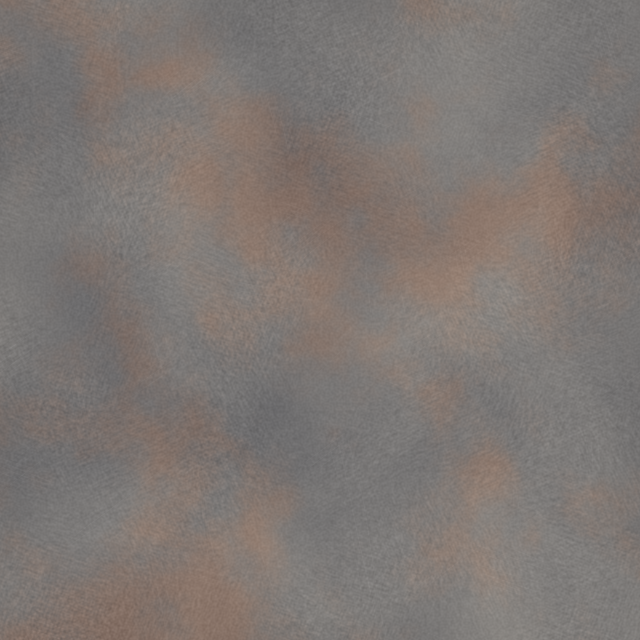
Give the GLSL for this texture, as a three.js fragment shader.

```glsl
// Weathered slate wall: soft clouds of blue grey and pale warm grey, stained
// with ragged rust. Warped gradient-noise fbm lays the clouds and stains, and
// stretched noise in several directions adds brushed fibres and scratches.
#define SLATE vec3(0.420, 0.417, 0.423)
#define PALE vec3(0.538, 0.525, 0.511)
#define RUST_TINT vec3(0.066, -0.009, -0.050)
#define CLOUD_SCALE 2.7
#define CLOUD_CONTRAST 0.82
#define RUST_SCALE 2.9
#define RUST_RAGGED 0.42
#define FIBRE_SCALE vec2(60.0, 250.0)
#define FIBRE_STRENGTH 0.038
#define SCRATCH_STRENGTH 0.014
#define GRAIN_STRENGTH 0.034
#define EDGE_SHADE 0.015

varying vec2 vUv;

// Pseudo-random unit vector for a lattice cell
vec2 cellGradient(vec2 cell) {
  vec3 h = fract(cell.xyx * vec3(0.1031, 0.1030, 0.0973));
  h += dot(h, h.yzx + 33.33);
  float angle = 6.2832 * fract((h.x + h.y) * h.z);
  return vec2(cos(angle), sin(angle));
}

// Gradient noise, roughly -0.7 to 0.7
float gradientNoise(vec2 p) {
  vec2 cell = floor(p);
  vec2 f = p - cell;
  vec2 u = f * f * f * (f * (f * 6.0 - 15.0) + 10.0);
  vec2 e = vec2(1.0, 0.0);
  float a = dot(cellGradient(cell), f);
  float b = dot(cellGradient(cell + e.xy), f - e.xy);
  float c = dot(cellGradient(cell + e.yx), f - e.yx);
  float d = dot(cellGradient(cell + e.xx), f - e.xx);
  return mix(mix(a, b, u.x), mix(c, d, u.x), u.y);
}

mat2 rotation(float angle) {
  float c = cos(angle), s = sin(angle);
  return mat2(c, s, -s, c);
}

float fbm(vec2 p) {
  float sum = 0.0, amplitude = 1.0;
  for (int i = 0; i < 6; i++) {
    sum += amplitude * gradientNoise(p);
    p = rotation(0.65) * p * 2.03 + 17.3;
    amplitude *= 0.5;
  }
  return sum;
}

// Short fibres in four directions, each showing in its own patches
float brushedFibres(vec2 p) {
  float sum = 0.0;
  for (int i = 0; i < 4; i++) {
    float k = float(i);
    vec2 q = rotation(0.35 + k * 0.785) * p;
    float patchMask = smoothstep(-0.35, 0.45, gradientNoise(p * 5.0 + k * 31.7));
    sum += patchMask * gradientNoise(q * FIBRE_SCALE + k * 57.1);
  }
  return sum;
}

// Sparse long hairlines along gently bent strokes
float scratches(vec2 p) {
  float sum = 0.0;
  vec2 bent = p + 0.03 * vec2(gradientNoise(p * 3.0), gradientNoise(p * 3.0 + 9.0));
  for (int i = 0; i < 3; i++) {
    float k = float(i);
    vec2 q = rotation(0.3 + k * 1.1) * bent;
    float hairline = smoothstep(0.10, 0.0, abs(gradientNoise(q * vec2(4.0, 75.0) + k * 23.0)));
    float gate = smoothstep(0.1, 0.5, gradientNoise(q * vec2(6.0, 13.0) + k * 41.0));
    sum += hairline * gate;
  }
  return sum;
}

void main() {
  vec2 warp = vec2(gradientNoise(vUv * 3.0 + 4.7), gradientNoise(vUv * 3.0 + 51.2));
  vec2 p = vUv + 0.10 * warp;

  // Grey clouds
  float cloud = 0.5 + CLOUD_CONTRAST * fbm(p * CLOUD_SCALE + 12.4);
  vec3 color = mix(SLATE, PALE, clamp(cloud, -0.1, 1.1));

  // Rust stains with worn, fibrous borders
  float fibres = brushedFibres(vUv);
  float stain = fbm(p * RUST_SCALE + 73.6) + RUST_RAGGED * fbm(vUv * 11.0 + 28.1);
  float rust = smoothstep(-0.20, 0.72, stain + 0.10 * fibres);
  color += RUST_TINT * rust;

  // Surface wear and fine grain
  float grain = gradientNoise(vUv * 240.0) + 0.5 * gradientNoise(vUv * 120.0 + 6.0);
  color += FIBRE_STRENGTH * fibres + SCRATCH_STRENGTH * scratches(vUv);
  color += GRAIN_STRENGTH * grain;

  // Slightly darker rim
  vec2 rim = abs(vUv - 0.5) * 2.0;
  color -= EDGE_SHADE * smoothstep(0.75, 1.05, max(rim.x, rim.y));

  gl_FragColor = vec4(color, 1.0);
}
```
